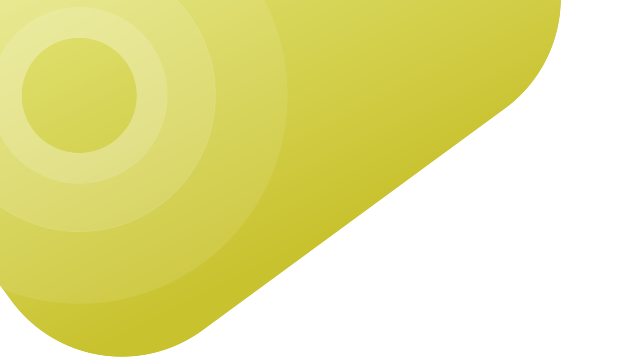
Write a Shadertoy shader that draws this background.

```glsl
// A slanted, round-cornered olive panel on white, with pale concentric rings.
// The panel is a distance function filled by a linear gradient; translucent
// white discs are layered over it, and the centre shows the bare gradient.

const vec3 WHITE = vec3(1.0);
const vec3 LIGHT_LIME = vec3(0.885, 0.890, 0.460);
const vec3 DEEP_OLIVE = vec3(0.785, 0.760, 0.180);

// Coverage of a signed distance, softened over one pixel.
float coverage(float dist, float pixel) {
    return 1.0 - smoothstep(-0.5 * pixel, 0.5 * pixel, dist);
}

// Rounded corners at a and b, open on the left-hand side of the line a to b.
float slantedPanel(vec2 p, vec2 a, vec2 b, float radius) {
    vec2 axis = normalize(b - a);
    vec2 outward = vec2(axis.y, -axis.x);
    float along = dot(p - a, axis);
    float past = along - clamp(along, 0.0, length(b - a));
    float below = max(dot(p - a, outward), 0.0);
    return length(vec2(past, below)) - radius;
}

// Diagonal gradient measured from the upper left corner.
vec3 oliveGradient(vec2 p) {
    float t = dot(p - vec2(0.0, 1.0), vec2(0.45, -0.89));
    return mix(LIGHT_LIME, DEEP_OLIVE, clamp(t, 0.0, 1.0));
}

// Three white veils, a thin rim on the middle one, and a clear core.
vec3 addRings(vec3 base, float r, float pixel) {
    const vec3 radii = vec3(0.5787, 0.3785, 0.2454);
    const vec3 opacity = vec3(0.09, 0.12, 0.15);
    const float coreRadius = 0.1597;
    vec3 color = base;
    for (int i = 0; i < 3; i++) {
        color = mix(color, WHITE, opacity[i] * coverage(r - radii[i], pixel));
    }
    float rim = coverage(abs(r - radii.y) - 0.001, pixel);
    color = mix(color, WHITE, 0.13 * rim);
    return mix(color, base, coverage(r - coreRadius, pixel));
}

void mainImage(out vec4 fragColor, in vec2 fragCoord) {
    // Canvas height is one unit.
    float pixel = 1.0 / iResolution.y;
    vec2 p = fragCoord * pixel;

    // Panel surface with its rings
    float ringDistance = length(p - vec2(0.220, 0.735));
    vec3 surface = addRings(oliveGradient(p), ringDistance, pixel);

    // Panel on the white ground
    float panel = slantedPanel(p, vec2(0.338, 0.389), vec2(1.178, 1.005), 0.380);
    fragColor = vec4(mix(WHITE, surface, coverage(panel, pixel)), 1.0);
}
```
